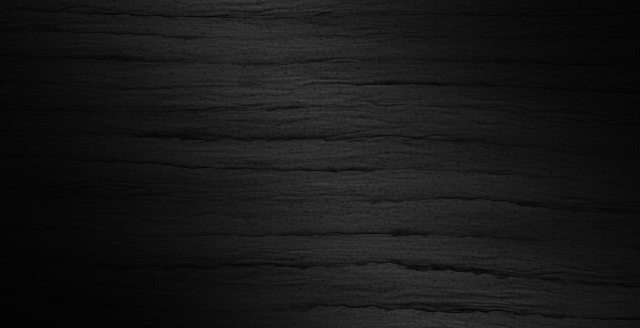
This texture is drawn by a Shadertoy shader. Its source:

```glsl
vec2 hash2(vec2 cell) {
    vec3 q = fract(cell.xyx * vec3(0.1031, 0.1030, 0.0973));
    q += dot(q, q.yzx + 33.33);
    return fract((q.xx + q.yz) * q.zy);
}

float cornerGradient(vec2 cell, vec2 offset) {
    float angle = 6.2832 * hash2(cell).x;
    return dot(vec2(cos(angle), sin(angle)), offset);
}

float gradientNoise(vec2 p) {
    vec2 cell = floor(p), f = fract(p);
    vec2 blend = f * f * f * (f * (f * 6.0 - 15.0) + 10.0);
    vec2 right = vec2(1.0, 0.0), up = vec2(0.0, 1.0);
    float low = mix(cornerGradient(cell, f), cornerGradient(cell + right, f - right), blend.x);
    float high = mix(cornerGradient(cell + up, f - up), cornerGradient(cell + 1.0, f - 1.0), blend.x);
    return mix(low, high, blend.y);
}

float fbm(vec2 p, int octaves) {
    float sum = 0.0, weight = 1.0;
    for (int i = 0; i < octaves; i++) {
        sum += weight * gradientNoise(p);
        p = p * 2.03 + 17.3;
        weight *= 0.5;
    }
    return sum;
}

// Bends straight rows into grain that sinks to the right
vec2 grainSpace(vec2 p) {
    float slope = mix(0.05, 0.012, p.y);
    float bend = 0.035 * gradientNoise(p * vec2(1.1, 2.0) + 4.0)
               + 0.005 * gradientNoise(p * vec2(4.0, 13.0));
    return vec2(p.x, p.y + slope * p.x + bend);
}

// Raised fibres: difference of two stretched noise samples
float fibreRelief(vec2 grain, vec2 frequency) {
    vec2 q = grain * frequency;
    q.y += 1.1 * gradientNoise(grain * vec2(7.0, 18.0));
    return gradientNoise(q) - gradientNoise(q + vec2(0.0, 0.5));
}

// Long hairline cracks along the zero crossings of stretched noise
float cracks(vec2 grain, vec2 frequency) {
    vec2 q = grain * frequency;
    q.y += 0.7 * gradientNoise(grain * vec2(9.0, 22.0));
    return 1.0 - smoothstep(0.02, 0.15, abs(gradientNoise(q)));
}

// Small dark pits, one at most per cell, each of its own depth
float pores(vec2 grain, vec2 cellSize, float density, float blur) {
    vec2 q = grain / cellSize;
    vec2 cell = floor(q);
    vec2 centre = 0.25 + 0.5 * hash2(cell + 9.0);
    vec2 chance = hash2(cell);
    vec2 offset = (fract(q) - centre) * cellSize;
    vec2 radius = vec2(mix(0.0018, 0.0055, chance.y * chance.y), 0.0016);
    float dist = (length(offset / radius) - 1.0) * radius.y;
    float depth = mix(0.3, 1.0, hash2(cell + 41.0).x);
    return depth * step(chance.x, density) * (1.0 - smoothstep(-blur, blur, dist));
}

// Diagonal pool of light with a soft tail towards the sides
float lighting(vec2 uv) {
    float axis = mix(0.68, 0.38, uv.y);
    float width = uv.x < axis ? 0.30 : 0.33;
    float across = abs(uv.x - axis) / width;
    float lowerLeft = smoothstep(-0.08, 0.32, uv.y + 0.45 * uv.x);
    return exp(-pow(across, 1.65)) * lowerLeft;
}

void mainImage(out vec4 fragColor, in vec2 fragCoord) {
    vec2 uv = fragCoord / iResolution.xy;
    vec2 p = fragCoord / iResolution.y;
    float pixel = 0.7 / iResolution.y;
    vec2 grain = grainSpace(p);

    // Long growth rings, closer together towards the top
    float ring = 8.0 * grain.y + 3.5 * grain.y * grain.y;
    ring += 0.4 * gradientNoise(vec2(grain.x * 0.8, grain.y * 5.0))
          + 0.13 * gradientNoise(grain * vec2(4.0, 30.0))
          + 0.10 * fbm(grain * vec2(18.0, 70.0), 2);
    float phase = fract(ring);
    float lineId = floor(ring + 0.5);
    float strength = smoothstep(-0.45, 0.35, fbm(vec2(grain.x * 1.4, lineId * 7.31), 3));
    float ringLine = max(exp(-phase * 15.0), smoothstep(0.95, 1.0, phase));
    float ringShade = exp(-phase * 3.0) * smoothstep(1.0, 0.95, phase);

    // Fibres and cracks gather above each ring line
    float patches = smoothstep(-0.35, 0.3, gradientNoise(vec2(grain.x * 1.8, lineId * 3.7 + 0.4)));
    float fibreZone = exp(-phase * 1.8) * patches;
    float fibres = fibreRelief(grain, vec2(4.5, 72.0)) * (0.14 + 0.9 * fibreZone);
    float threads = fibreRelief(grain + 5.3, vec2(16.0, 125.0));
    vec2 crackScale = vec2(2.6, 40.0);
    float crackShade = cracks(grain, crackScale) - 0.5 * cracks(grain + vec2(0.0, 0.0055), crackScale);
    float speckle = gradientNoise(grain * vec2(105.0, 140.0));
    float streaks = fbm(grain * vec2(1.0, 9.0) + 31.0, 4);

    float poreShade = 0.0;
    for (int i = 0; i < 4; i++) {
        float layer = float(i);
        vec2 cellSize = vec2(0.022, 0.012) * (1.0 + 0.35 * layer);
        float density = 0.14 + 0.22 * gradientNoise(grain * vec2(3.0, 9.0) + layer);
        poreShade = max(poreShade, pores(grain + layer * 3.17, cellSize, density, pixel));
    }

    float tone = 1.05 + 0.3 * streaks + 0.3 * speckle + 0.6 * fibres + 0.2 * threads;
    tone -= crackShade * (0.05 + 0.55 * fibreZone);
    tone *= 1.0 - ringLine * mix(0.15, 0.75, strength) - 0.18 * ringShade * strength;
    tone *= 1.0 - 0.62 * poreShade;

    float blackLevel = 0.012;
    float woodLevel = 0.160;
    float grey = blackLevel + woodLevel * max(tone, 0.0) * lighting(uv);
    fragColor = vec4(vec3(grey), 1.0);
}
```
